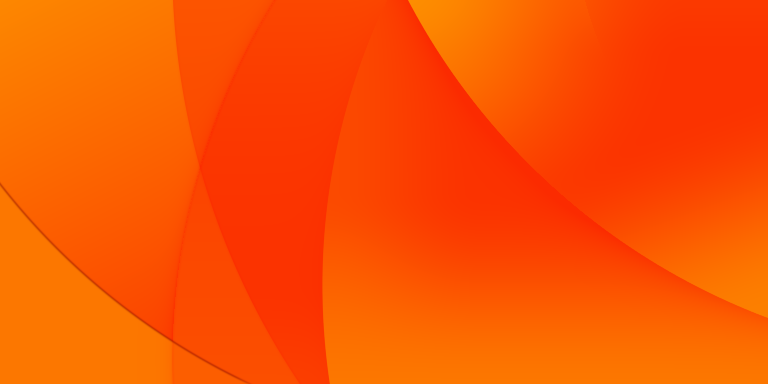
Write a WebGL 2 fragment shader that draws this background.

```glsl
#version 300 es
precision highp float;
// Overlapping translucent sheets in red and orange, bounded by large arcs.
// Each sheet has a scalar "heat" field (red to orange); the sheets are layered
// by signed circle distances, with soft shadows and thin creases on the arcs.
uniform vec2 u_resolution;
out vec4 fragColor;

const float RED = 0.2;
const float ORANGE = 0.465;

// Signed distance to the circle through a, b and c, positive inside.
float arc(vec2 p, vec2 a, vec2 b, vec2 c) {
    vec2 u = b - a, v = c - a;
    float uu = dot(u, u), vv = dot(v, v);
    vec2 center = vec2(v.y * uu - u.y * vv, u.x * vv - v.x * uu)
                / (2.0 * (u.x * v.y - u.y * v.x));
    return length(center) - length(p - a - center);
}

// Antialiased coverage of the inside of an arc.
float cover(float d, float px) {
    return smoothstep(-0.7 * px, 0.7 * px, d);
}

// Soft shadow falling on the outside of an arc.
float shadow(float d, float width) {
    return exp(-max(-d, 0.0) / width) * step(d, 0.0);
}

// Thin crease centred on an arc.
float crease(float d, float width) {
    return exp(-d * d / (width * width));
}

// Falls smoothly from one at lo to zero at hi.
float fall(float lo, float hi, float x) {
    return 1.0 - smoothstep(lo, hi, x);
}

// Upper left sheet, cooling from the corner downwards.
float cornerHeat(vec2 p) {
    float t = dot(p - vec2(0.0, 1.0), vec2(0.45, -0.9));
    return mix(0.53, 0.26, clamp(t, 0.0, 1.0));
}

// Red ribbon between the two middle arcs.
float ribbonHeat(vec2 p) {
    float y = p.y - 0.3;
    return RED + 0.16 * y * y + 0.03 * fall(0.0, 0.25, p.y);
}

// Central sheet: red core, orange floor and a lighter left flank.
float centerHeat(vec2 p) {
    float ground = 0.27 * fall(-0.03, 0.5, p.y);
    float flank = 0.09 * fall(0.85, 1.25, p.x) * smoothstep(0.0, 0.4, p.y);
    return RED + ground + flank;
}

// Right sheet: a red band between two orange glows.
float rightHeat(vec2 p) {
    float below = dot(p - vec2(1.927, 0.79), vec2(0.34, -0.94));
    float lower = 0.3 * smoothstep(0.05, 0.6, below);
    float upper = 0.33 * fall(0.0, 0.75, distance(p, vec2(1.04, 1.0)));
    return RED + lower + upper + 0.03 * smoothstep(0.85, 1.05, p.y);
}

void main() {
    vec2 p = gl_FragCoord.xy / u_resolution * vec2(2.0, 1.0);
    float px = 1.0 / u_resolution.y;

    // Arcs bounding the sheets
    float dLow = arc(p, vec2(0.0, 0.521), vec2(0.286, 0.229), vec2(0.651, 0.0));
    float dFall = arc(p, vec2(0.4505, 1.0), vec2(0.521, 0.5625), vec2(0.781, 0.0));
    float dRise = arc(p, vec2(0.716, 1.0), vec2(0.521, 0.5625), vec2(0.4505, 0.0));
    float dMid = arc(p, vec2(1.008, 1.0), vec2(0.854, 0.479), vec2(0.859, 0.0));
    float dRight = arc(p, vec2(1.0625, 1.0), vec2(1.38, 0.57), vec2(2.0, 0.172));
    float dFaint = arc(p, vec2(1.523, 1.0), vec2(1.548, 0.92), vec2(1.581, 0.838));

    float low = cover(dLow, px);
    float rise = cover(dRise, px);
    float middle = cover(dMid, px);
    float right = cover(dRight, px);

    // Left sheets, crossed by the rising and falling arcs
    float outer = mix(ORANGE, cornerHeat(p), low);
    float lens = mix(0.37, 0.31 - 0.08 * p.y, low);
    float leftSide = mix(outer, lens, rise);
    float rightSide = mix(0.22 + 0.11 * p.y, ribbonHeat(p), rise);
    float heat = mix(leftSide, rightSide, cover(dFall, px));
    heat -= 0.05 * shadow(dRise, 0.018) + 0.03 * crease(dRise, 0.004);
    heat -= 0.02 * crease(dFall, 0.004);
    heat -= 0.015 * shadow(dMid, 0.03);

    // Central and right sheets
    float core = centerHeat(p) - 0.06 * shadow(dRight, 0.035);
    heat = mix(heat, core, middle);
    float band = rightHeat(p);
    band += 0.025 * shadow(dFaint, 0.05) * smoothstep(0.82, 1.0, p.y);
    heat = mix(heat, band, right);

    // Heat to colour, with a dark crease along the lower left arc
    vec3 color = vec3(0.98 + 0.02 * heat, max(heat, 0.17), 0.0);
    float line = crease(dLow, 0.003) * (1.0 - smoothstep(0.6, 0.7, p.x));
    color *= 1.0 - vec3(0.2, 0.4, 0.0) * line;
    fragColor = vec4(color, 1.0);
}
```
